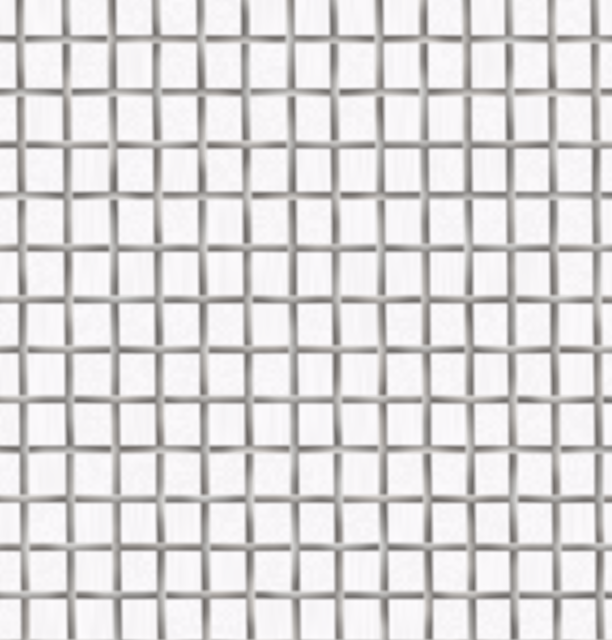
This texture is drawn by a Shadertoy shader. Its source:

```glsl
// Woven steel wire mesh over pale paper: 14 upright and 12 level wires in plain weave.
// Each wire is a soft band shaded across its width and by its height in the weave;
// spacing tightens slightly, and hashes vary the position, tone and paper grain.

const float PI = 3.14159265;
const vec2 START = vec2(0.0365, 0.0618);      // first wire, from the top left
const vec2 PITCH = vec2(0.0712, 0.0828);      // first gap between wires
const vec2 SHRINK = vec2(0.00016, 0.00035);   // loss of pitch per wire
const vec2 HALF_WIDTH = vec2(0.0068, 0.0061);
const vec2 SOFTNESS = vec2(0.0043, 0.0041);
const float LEAN = 0.009;
const vec3 PAPER = vec3(0.972, 0.964, 0.970);
const vec3 STEEL_DARK = vec3(0.43, 0.42, 0.412);
const vec3 STEEL_LIGHT = vec3(0.83, 0.83, 0.825);
const vec3 WARM = vec3(1.015, 0.99, 0.975);

float hash(vec2 p) {
    vec3 q = fract(vec3(p.xyx) * 0.1031);
    q += dot(q, q.yzx + 33.33);
    return fract((q.x + q.y) * q.z);
}

float noise(vec2 p) {
    vec2 i = floor(p), f = fract(p);
    f = f * f * (3.0 - 2.0 * f);
    return mix(mix(hash(i), hash(i + vec2(1, 0)), f.x),
               mix(hash(i + vec2(0, 1)), hash(i + vec2(1, 1)), f.x), f.y);
}

// Continuous wire number; solves s = START + PITCH k - SHRINK k^2
vec2 wireIndex(vec2 s) {
    vec2 d = s - START;
    return 2.0 * d / (PITCH + sqrt(PITCH * PITCH - 4.0 * SHRINK * d));
}

float parity(float n) { return 1.0 - 2.0 * mod(n, 2.0); }

// Soft band: 1 inside the wire, 0 outside
float band(float d, float halfWidth, float soft) {
    return 1.0 - smoothstep(halfWidth - soft, halfWidth + soft, abs(d));
}

// Steel colour from position across the wire, weave height and wear along it
vec3 steel(float across, float height, float along, float id) {
    float wear = noise(vec2(along * 2.3, id * 7.0 + 50.0)) - 0.5;
    float tone = 0.40 + 0.42 * clamp(across, -1.0, 1.0) + 0.20 * height + 0.36 * wear;
    float warmth = noise(vec2(along * 0.9, id * 5.0 + 150.0));
    vec3 color = mix(STEEL_DARK, STEEL_LIGHT, clamp(tone, 0.0, 1.0));
    return color * mix(vec3(1.0), WARM, warmth);
}

// Pale ground, speckled in some openings and finely striped in others
vec3 paper(vec2 p, vec2 cell) {
    float kind = hash(cell + 31.0);
    vec2 grain = kind < 0.4 ? vec2(160.0, 20.0) : vec2(150.0);
    float mottle = noise(p * grain + 20.0) - 0.5;
    vec3 tint = vec3(0.0, 0.001, 0.004) * hash(cell + 77.0);
    return PAPER + tint + 0.028 * mottle;
}

void mainImage(out vec4 fragColor, in vec2 fragCoord) {
    vec2 p = fragCoord / iResolution.y;
    p.y = 1.0 - p.y;
    vec2 soft = max(SOFTNESS, vec2(1.0 / iResolution.y));

    // Nearest wires and signed distances to them
    vec2 g = wireIndex(p - vec2(LEAN * (p.y - 0.5), 0.0));
    vec2 n = round(g);
    vec2 d = (g - n) * (PITCH - 2.0 * SHRINK * n);
    d += 0.002 * (vec2(hash(vec2(n.x, 3.0)), hash(vec2(n.y, 9.0))) - 0.5);
    d += 0.0006 * (vec2(noise(vec2(g.y, n.x * 3.0 + 40.0)),
                        noise(vec2(g.x, n.y * 3.0 + 90.0))) - 0.5);

    // Height in the weave: each wire alternates over and under
    float upHeight = cos(PI * g.y) * parity(n.x);
    float levelHeight = -cos(PI * g.x) * parity(n.y);

    float upMask = band(d.x, HALF_WIDTH.x, soft.x);
    float levelMask = band(d.y, HALF_WIDTH.y, soft.y);
    float upSide = hash(vec2(n.x, 17.0)) < 0.7 ? 1.0 : -1.0;
    float levelSide = hash(vec2(n.y, 23.0)) < 0.75 ? -1.0 : 1.0;
    vec3 upright = steel(upSide * d.x / HALF_WIDTH.x, upHeight, g.y, n.x);
    vec3 level = steel(levelSide * d.y / HALF_WIDTH.y, levelHeight, g.x, n.y + 40.0);

    // Ground with a faint bright rim beside the wires
    vec2 rim = smoothstep(HALF_WIDTH + 0.011, HALF_WIDTH + 0.003, abs(d));
    vec3 color = paper(p, floor(g)) + 0.010 * max(rim.x, rim.y);

    // Lay the lower wire first
    if (upHeight > levelHeight) {
        color = mix(color, level, levelMask);
        color = mix(color, upright, upMask);
    } else {
        color = mix(color, upright, upMask);
        color = mix(color, level, levelMask);
    }

    // Soft glint where wires cross
    color = mix(color, STEEL_LIGHT, 0.3 * upMask * levelMask);
    fragColor = vec4(clamp(color, 0.0, 1.0), 1.0);
}
```
